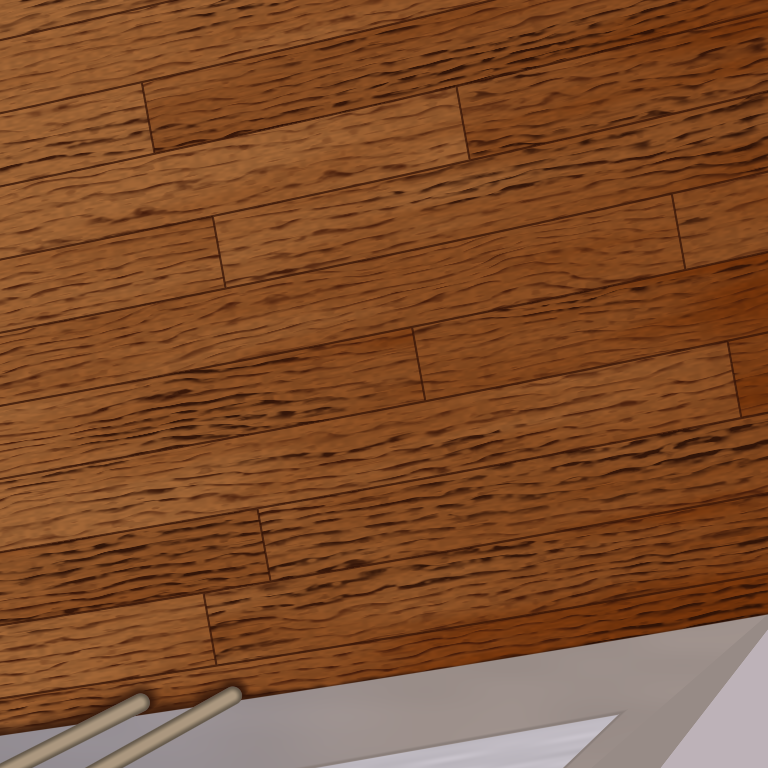
A WebGL 2 fragment shader for this texture:

```glsl
#version 300 es
precision highp float;
// Slanted oak floorboards with dark grain, meeting pale painted trim at the bottom.

#define BOARDS 10.5
#define BOARD_LENGTH 1.3
#define RINGS 62.0
#define FLOOR_EDGE 0.042
#define TAN vec3(0.61, 0.385, 0.205)
#define BROWN vec3(0.525, 0.295, 0.13)
#define RUST vec3(0.45, 0.20, 0.04)
#define GRAIN vec3(0.25, 0.095, 0.035)
#define PAINT vec3(0.61, 0.56, 0.54)
#define PALE vec3(0.74, 0.72, 0.75)
#define CREAM vec3(0.62, 0.55, 0.46)

uniform vec2 u_resolution;
out vec4 fragColor;

float hash(vec2 p) {
    return fract(sin(dot(p, vec2(127.1, 311.7))) * 43758.5453);
}

float noise(vec2 p) {
    vec2 i = floor(p), f = fract(p);
    f = f * f * (3.0 - 2.0 * f);
    return mix(mix(hash(i), hash(i + vec2(1, 0)), f.x),
               mix(hash(i + vec2(0, 1)), hash(i + vec2(1, 1)), f.x), f.y);
}

float fbm(vec2 p) {
    float sum = 0.0, gain = 0.55;
    for (int i = 0; i < 4; i++) {
        sum += gain * noise(p);
        p = p * 2.03 + 7.3;
        gain *= 0.5;
    }
    return sum;
}

float capsule(vec2 p, vec2 a, vec2 b, float radius) {
    vec2 pa = p - a, ba = b - a;
    return length(pa - ba * clamp(dot(pa, ba) / dot(ba, ba), 0.0, 1.0)) - radius;
}

float edge(float d, float px) {
    return smoothstep(-px, px, d);
}

// p: canvas position, q: position along and across the boards
vec3 floorColor(vec2 p, vec2 q, float px) {
    float across = q.y * BOARDS + 0.05;
    float row = floor(across);
    float along = q.x / BOARD_LENGTH + hash(vec2(row, 3.0));
    vec2 id = vec2(row, floor(along));
    float tint = hash(id + 11.0), figure = hash(id + 23.0);
    vec2 g = q + id * vec2(5.7, 3.1);

    // growth rings, straight on some boards and arched on others
    float warp = fbm(g * vec2(2.6, 10.0));
    float rings = g.y * RINGS * mix(0.8, 1.35, tint)
                + mix(2.0, 7.5, figure * figure) * warp
                + 0.45 * noise(g * vec2(32.0, 75.0));
    float s = fract(rings);
    float patchy = smoothstep(0.42, 0.75, fbm(g * vec2(3.2, 15.0) + 40.0));
    float start = mix(0.55, 0.25, patchy);
    float line = smoothstep(start, 0.88, s) * (1.0 - smoothstep(0.88, 1.0, s));

    // pores break the rings into short dashes
    float pores = noise(g * vec2(55.0, 260.0));
    float fine = noise(g * vec2(110.0, 330.0) + 9.0);
    float dashes = smoothstep(0.2, 0.65, 0.6 * pores + 0.4 * fine);
    float strength = mix(0.4, 1.0, noise(g * vec2(5.0, 28.0) + 5.0));
    float ink = line * dashes * strength * mix(0.85, 1.3, patchy);
    ink += 0.38 * smoothstep(0.68, 0.92, pores) * fine;

    // warm tone, richer toward the right
    float tone = 0.05 + 0.58 * p.x + 0.12 * (0.5 - p.y) + 0.42 * (tint - 0.5)
               + 0.7 * (fbm(g * vec2(3.0, 22.0) + 70.0) - 0.5);
    vec3 wood = mix(TAN, BROWN, smoothstep(0.0, 0.5, tone));
    wood = mix(wood, RUST, smoothstep(0.45, 0.95, tone));
    wood *= 0.93 + 0.14 * fine;
    wood = mix(wood, GRAIN * mix(1.0, 0.65, patchy), clamp(ink, 0.0, 0.92));

    // joints along and between the boards
    float side = abs(fract(across + 0.5) - 0.5) / BOARDS;
    float butt = abs(fract(along + 0.5) - 0.5) * BOARD_LENGTH;
    float joint = 1.0 - smoothstep(0.0006, 0.0012 + px, min(side, butt));
    return mix(wood, GRAIN * 0.8, 0.75 * joint);
}

vec3 trimColor(vec2 p, float px) {
    vec3 c = mix(PAINT * vec3(0.96, 1.0, 1.08), PAINT, smoothstep(0.1, 0.6, p.x));
    c *= 0.97 + 0.06 * noise(p * vec2(9.0, 30.0));
    // side return at the right
    c = mix(c, PAINT * 0.97, edge((p.x - 0.77) * 0.87 - p.y, px));
    c = mix(c, PALE * vec3(1.0, 0.97, 0.96), edge((p.x - 0.86) * 1.29 - p.y, px));
    // recessed bright panel
    float panel = min((p.x - 0.4) * 0.176 - p.y, p.y - (p.x - 0.735) * 0.96);
    float streak = noise(vec2(p.x * 12.0, (p.y - p.x * 0.17) * 160.0));
    c = mix(c, PAINT * 0.88, 1.0 - smoothstep(0.0, 0.004, abs(panel)));
    return mix(c, PALE * (0.97 + 0.1 * streak), edge(panel - 0.002, px));
}

void main() {
    vec2 p = gl_FragCoord.xy / u_resolution;
    float px = 0.75 / min(u_resolution.x, u_resolution.y);
    // boards fan out gently with height
    vec2 q = vec2(p.x + 0.18 * p.y, p.y - p.x * (0.14 + 0.09 * p.y));

    float gap = q.y - FLOOR_EDGE;
    vec3 trim = trimColor(p, px);
    // rounded moldings reaching in from the lower left
    for (int i = 0; i < 2; i++) {
        float k = float(i);
        float d = capsule(p, vec2(-0.04 + 0.125 * k, -0.028),
                          vec2(0.183 + 0.12 * k, 0.085 + 0.009 * k), 0.012);
        float shade = mix(0.62, 1.08, smoothstep(0.0, 0.009, -d));
        trim = mix(trim, CREAM * shade, edge(-d, px));
        gap = min(gap, d);
    }

    vec3 wood = floorColor(p, q, px);
    float reach = mix(0.022, 0.007, smoothstep(0.25, 0.45, p.x));
    float shadow = 1.0 - smoothstep(0.0, reach, gap + 0.004 * noise(p * 60.0));
    wood = mix(wood, GRAIN * 0.6, 0.8 * shadow);
    fragColor = vec4(mix(trim, wood, edge(gap, px)), 1.0);
}
```
